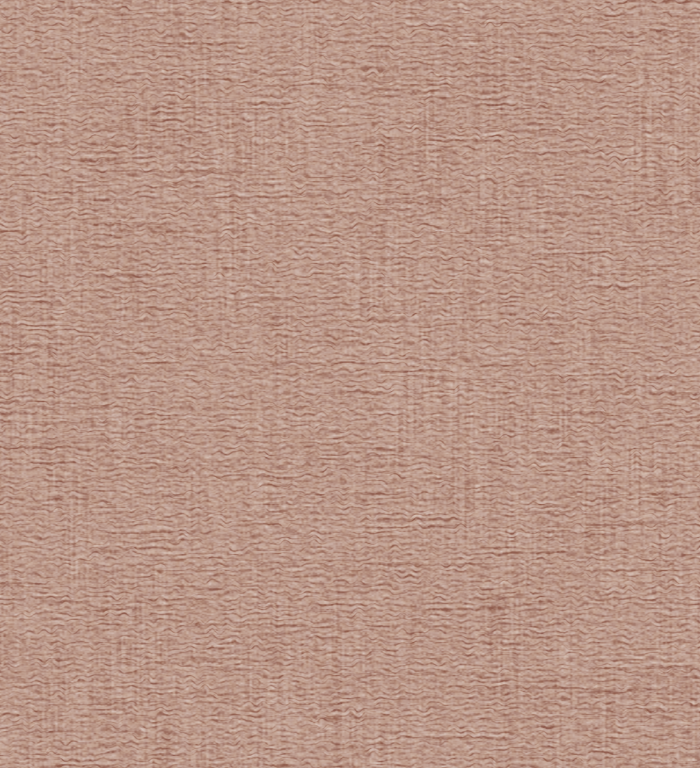
Write a WebGL 1 fragment shader that draws this texture.

```glsl
precision highp float;

// Woven crepe cloth in dusty rose: crinkled weft rows with embossed grain,
// crossed by faint warp threads and a few thin, dark slubs.
// Stretched value noise forms every layer; their summed tone picks the colour.

uniform vec2 u_resolution;

const float TAU = 6.28319;
const float WEFT_ROWS = 138.0;

const vec3 CREVICE_ROSE = vec3(0.570, 0.370, 0.310);
const vec3 CLOTH_ROSE = vec3(0.738, 0.602, 0.542);
const vec3 PALE_ROSE = vec3(0.845, 0.765, 0.725);

float hash(vec2 cell) {
  vec3 h = fract(cell.xyx * vec3(0.1031, 0.1030, 0.0973));
  h += dot(h, h.yzx + 33.33);
  return fract((h.x + h.y) * h.z);
}

// Smooth value noise in 0..1.
float noise(vec2 p) {
  vec2 cell = floor(p);
  vec2 f = fract(p);
  f = f * f * (3.0 - 2.0 * f);
  float low = mix(hash(cell), hash(cell + vec2(1.0, 0.0)), f.x);
  float high = mix(hash(cell + vec2(0.0, 1.0)), hash(cell + vec2(1.0)), f.x);
  return mix(low, high, f.y);
}

// Noise centred on zero, with its own frequency per axis and an offset seed.
float fibre(vec2 p, vec2 frequency, float seed) {
  return noise(p * frequency + seed) - 0.5;
}

// Flat-topped rows with narrow dark crevices, bent by the crimp.
float weftRows(vec2 p, float crimp) {
  float strength = 0.2 + 0.95 * noise(p * vec2(85.0, 120.0) + 17.0);
  float angle = TAU * (p.y * WEFT_ROWS + 1.1 * crimp);
  return strength * (cos(angle) - 0.35 * cos(2.0 * angle));
}

// Short dashes lit from above: the height difference across one thread.
float embossedDashes(vec2 p, float crimp) {
  vec2 q = p * vec2(135.0, 320.0) + vec2(31.0, 53.0 + 1.3 * crimp);
  return noise(q) - noise(q + vec2(0.2, 1.0));
}

// Fine upright threads that show more in some patches.
float warpThreads(vec2 p) {
  float patches = smoothstep(0.25, 0.8, noise(p * vec2(30.0, 11.0) + 71.0));
  return fibre(p, vec2(300.0, 20.0), 97.0) * (0.4 + 0.8 * patches);
}

float slubLine(vec2 q) {
  return smoothstep(0.70, 0.95, noise(q));
}

// Sparse thin lines along the weft, each with a paler upper edge.
float slubs(vec2 p, float crimp) {
  vec2 q = vec2(p.x * 14.0, p.y * 300.0 + 0.8 * crimp) + 41.0;
  return slubLine(q) - 0.6 * slubLine(q - vec2(0.0, 1.0));
}

vec3 clothColour(float tone) {
  vec3 shade = mix(CREVICE_ROSE, CLOTH_ROSE, clamp(tone * 2.0, 0.0, 1.0));
  return mix(shade, PALE_ROSE, clamp(tone * 2.0 - 1.0, 0.0, 1.0));
}

void main() {
  vec2 p = gl_FragCoord.xy / u_resolution.y;
  float crimp = fibre(p, vec2(105.0, 95.0), 5.0);

  // Weave layers
  float tone = 0.492;
  tone += 0.155 * weftRows(p, crimp);
  tone += 0.28 * embossedDashes(p, crimp);
  tone += 0.30 * fibre(p, vec2(340.0, 490.0), 23.0);
  tone += 0.20 * warpThreads(p);
  tone -= 0.20 * slubs(p, crimp);

  // Broad unevenness of the cloth
  tone += 0.04 * fibre(p, vec2(4.0, 60.0), 61.0);
  tone += 0.03 * fibre(p, vec2(5.0, 4.0), 83.0);

  // Slight warm and cool drift between yarns
  float warmth = fibre(p, vec2(190.0, 240.0), 11.0);
  vec3 colour = clothColour(tone) + warmth * vec3(0.010, 0.004, -0.020);
  gl_FragColor = vec4(colour, 1.0);
}
```
